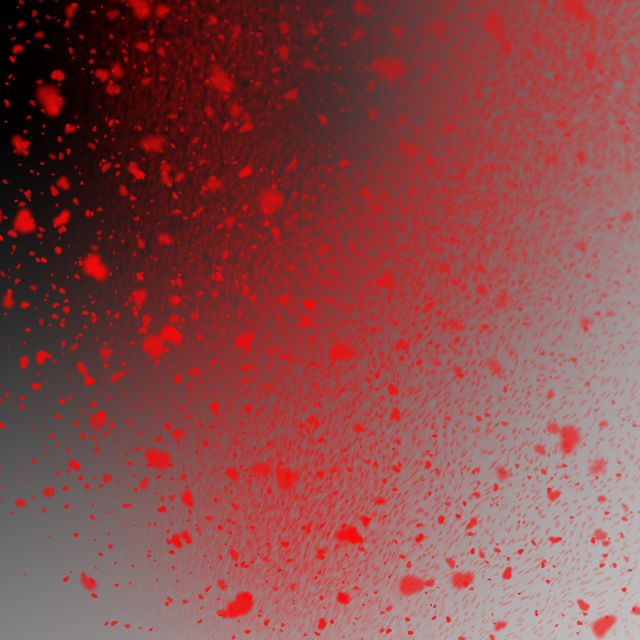
Write a three.js fragment shader that draws this background.

```glsl
// Red flakes and streaked red dust drifting over a black to light grey gradient.
varying vec2 vUv;

vec2 hash2(vec2 p) {
  vec3 q = fract(p.xyx * vec3(0.1031, 0.1030, 0.0973));
  q += dot(q, q.yzx + 33.33);
  return fract((q.xx + q.yz) * q.zy);
}

float glow(vec2 p, vec2 center, float radius) {
  vec2 d = (p - center) / radius;
  return exp(-dot(d, d));
}

// Distance to the nearest scattered point
float cellular(vec2 p) {
  vec2 id = floor(p);
  float nearest = 2.0;
  for (int y = -1; y <= 1; y++) {
    for (int x = -1; x <= 1; x++) {
      vec2 cell = id + vec2(float(x), float(y));
      nearest = min(nearest, length(cell + hash2(cell + 71.0) - p));
    }
  }
  return nearest;
}

// Share of cells that hold a flake: dense at left, sparse in the lower left corner
float flakeDensity(vec2 p) {
  float left = 1.0 - smoothstep(0.25, 0.9, p.x);
  return mix(0.24, 0.6, left) * smoothstep(0.08, 0.5, p.x + p.y);
}

// One layer of lumpy flakes, softer and fainter toward the upper right
float flakes(vec2 p, float cells) {
  vec2 g = p * cells;
  vec2 id = floor(g);
  float clear = 1.0;
  for (int y = -1; y <= 1; y++) {
    for (int x = -1; x <= 1; x++) {
      vec2 cell = id + vec2(float(x), float(y));
      vec2 place = hash2(cell + cells);
      vec2 pick = hash2(cell + cells * 3.0 + 17.0);
      vec2 d = g - cell - place;
      vec2 center = (cell + place) / cells;
      float a = atan(d.y, d.x + 0.00001);
      float lumps = 1.0 + 0.2 * sin(2.0 * a + 20.0 * pick.y)
        + 0.12 * sin(3.0 * a + 20.0 * place.x) + 0.04 * sin(5.0 * a + 20.0 * place.y);
      float radius = 0.2 * (0.4 + 0.75 * pick.x * pick.x) * lumps;
      float far = smoothstep(0.7, 1.6, center.x + center.y);
      float blur = mix(0.06, 0.14, max(far, place.x * center.y));
      float shape = 1.0 - smoothstep(-blur, blur, length(d) - radius);
      float present = step(pick.y, flakeDensity(center));
      clear *= 1.0 - shape * present * mix(0.95, 0.5, far) * mix(0.65, 1.0, place.y);
    }
  }
  return 1.0 - clear;
}

// Broad red cloud: a band from lower centre to the upper right, with a dark gap
float dustCloud(vec2 p) {
  float cloud = 0.02 + 0.37 * glow(p, vec2(0.46, 0.5), 0.29);
  cloud += 0.35 * glow(p, vec2(0.87, 0.93), 0.28);
  cloud += 0.31 * glow(p, vec2(0.46, 0.16), 0.18);
  cloud += 0.24 * glow(p, vec2(0.32, 0.92), 0.19);
  cloud += 0.17 * glow(p, vec2(0.71, 0.64), 0.17);
  cloud -= 0.13 * glow(p, vec2(0.53, 0.83), 0.11);
  return max(cloud, 0.0) * smoothstep(-0.05, 0.22, p.x);
}

void main() {
  vec2 p = vUv;

  // Grey backdrop, black at upper left and lightest at lower right
  float grey = mix(mix(0.52, 0.77, p.x), mix(0.0, 0.5, p.x), p.y);
  grey = max(grey - 0.18 * glow(p, vec2(0.3, 0.7), 0.42), 0.0);

  // Fine streaks fan out from a point below the canvas
  vec2 ray = p - vec2(0.1, -0.6);
  vec2 fan = vec2(atan(ray.x, ray.y) * 130.0, length(ray) * 52.0);
  fan += 0.5 * sin(fan.yx * vec2(0.7, 0.4) + 2.0 * sin(fan * 0.23));
  float coarse = cellular(fan);
  float fine = cellular(mat2(0.95, 0.3, -0.3, 0.95) * fan * 1.6 + 9.0);
  float grain = 1.0 - 0.5 * coarse - 0.5 * fine;
  float dust = dustCloud(p) * (0.1 + 1.6 * grain);

  // Tiny specks over the pale lower right
  float specks = 1.0 - smoothstep(0.12, 0.4, coarse + 0.6 * (fine - 0.3));
  dust += 0.27 * specks * glow(p, vec2(0.78, 0.25), 0.33);

  // Three flake sizes
  float clear = 1.0 - clamp(dust, 0.0, 1.0);
  float cells = 12.0;
  for (int i = 0; i < 3; i++) {
    clear *= 1.0 - flakes(p + 0.002 * sin(p.yx * 90.0), cells);
    cells *= 2.05;
  }

  vec3 red = vec3(0.97, 0.03, 0.03);
  gl_FragColor = vec4(mix(red, vec3(grey), clear), 1.0);
}
```
